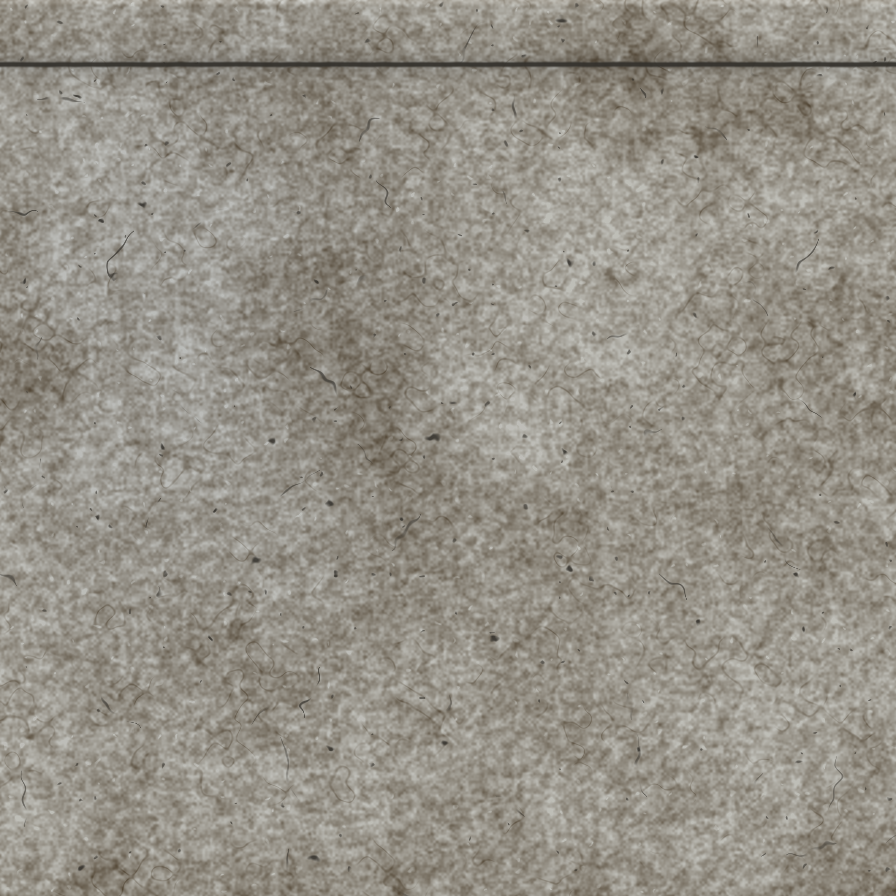
A three.js fragment shader for this texture:

```glsl
// Weathered concrete wall with a dark horizontal seam near the top.
// Layered value noise gives clouds, stains and embossed grain; hashed cells
// scatter small pits, pale flecks and thin wandering cracks over it.
#define SEAM_Y 0.928
#define SEAM_HALF 0.0034
#define BASE_TONE 0.83
#define CLOUD_AMOUNT 1.25
#define GRAIN_AMOUNT 1.55
#define STAIN_AMOUNT 0.72
#define CRACK_CELLS 10.0
#define CRACK_SHARE 0.42
#define BROWN vec3(0.47, 0.44, 0.39)
#define PALE vec3(0.64, 0.63, 0.60)
#define PIT_COLOR vec3(0.20, 0.19, 0.17)

varying vec2 vUv;

float hash(vec2 p) {
  return fract(sin(dot(p, vec2(127.1, 311.7))) * 43758.5453);
}

vec2 hash2(vec2 p) {
  return vec2(hash(p), hash(p + 37.3));
}

// Value noise centred on zero
float noise(vec2 p) {
  vec2 i = floor(p);
  vec2 f = fract(p);
  f = f * f * (3.0 - 2.0 * f);
  float low = mix(hash(i), hash(i + vec2(1.0, 0.0)), f.x);
  float high = mix(hash(i + vec2(0.0, 1.0)), hash(i + 1.0), f.x);
  return mix(low, high, f.y) - 0.5;
}

float fbm(vec2 p) {
  float sum = 0.0;
  float amp = 0.5;
  for (int i = 0; i < 5; i++) {
    sum += amp * noise(p);
    p = mat2(0.8, 0.6, -0.6, 0.8) * p * 2.03 + 11.7;
    amp *= 0.62;
  }
  return sum;
}

// Fine grain: turned speckle layers, relief lit from above, dark wrinkles
float grain(vec2 p) {
  vec2 q = p + 0.006 * vec2(noise(p * 70.0), noise(p * 70.0 + 19.0));
  vec2 turned = mat2(0.8, 0.6, -0.6, 0.8) * q;
  float speckle = 0.26 * noise(turned * 55.0) + 0.36 * noise(q * 118.0 + 5.0)
                + 0.50 * noise(turned * 205.0 + 9.0) + 0.40 * noise(p * 330.0);
  vec2 light = vec2(-0.0012, 0.0030);
  float relief = noise(turned * 130.0 + 31.0)
               - noise(mat2(0.8, 0.6, -0.6, 0.8) * (q + light) * 130.0 + 31.0);
  float wrinkle = 1.0 - smoothstep(0.0, 0.09, abs(noise(turned * 62.0 + 3.0)));
  float patchy = smoothstep(0.0, 0.25, noise(p * 26.0 + 40.0));
  return speckle + 0.45 * relief - 0.32 * wrinkle * patchy;
}

// Soft irregular stain
float stain(vec2 p, vec2 center, vec2 size) {
  vec2 d = (p - center) / size;
  return exp(-dot(d, d));
}

// Scattered small ragged spots, one at most per cell
float spots(vec2 p, float cells, float share, float radius) {
  vec2 q = p + 0.0045 * vec2(noise(p * 190.0), noise(p * 190.0 + 7.0));
  vec2 id = floor(q * cells);
  vec2 rnd = hash2(id + cells);
  vec2 d = (fract(q * cells) - mix(vec2(0.25), vec2(0.75), rnd)) / cells;
  float a = 6.283 * hash(id + 5.1);
  d = mat2(cos(a), -sin(a), sin(a), cos(a)) * d;
  d.x *= mix(0.55, 1.0, rnd.x);
  float r = radius * mix(0.5, 1.0, rnd.y * rnd.y);
  float shape = 1.0 - smoothstep(r * 0.3, r * 1.25, length(d));
  return shape * step(hash(id + 61.0), share);
}

// Short wandering cracks, mostly upright
float cracks(vec2 p) {
  vec2 q = p + 0.024 * vec2(noise(p * 24.0), noise(p * 24.0 + 13.0))
             + 0.013 * vec2(noise(p * 75.0), noise(p * 75.0 + 17.0));
  vec2 cell = floor(q * CRACK_CELLS);
  float ink = 0.0;
  for (int y = -1; y <= 1; y++) {
    for (int x = -1; x <= 1; x++) {
      vec2 id = cell + vec2(float(x), float(y));
      vec2 d = q - (id + hash2(id)) / CRACK_CELLS;
      float a = 1.57 + 2.4 * (hash(id + 8.0) - 0.5);
      vec2 dir = vec2(cos(a), sin(a));
      float reach = mix(0.008, 0.04, hash(id + 23.0));
      float along = clamp(dot(d, dir), -reach, reach);
      float width = 0.0024 * (1.0 - 0.6 * abs(along) / reach);
      float line = 1.0 - smoothstep(width * 0.15, width, length(d - dir * along));
      line *= mix(0.45, 1.0, hash(id + 90.0));
      ink = max(ink, line * step(hash(id + 71.0), CRACK_SHARE));
    }
  }
  return ink * smoothstep(-0.22, 0.18, noise(p * 65.0 + 3.0));
}

void main() {
  vec2 p = vUv;
  vec2 w = p + 0.09 * vec2(fbm(p * 9.0), fbm(p * 9.0 + 23.0));

  // Broad clouds, faint vertical streaks and stains
  float tone = BASE_TONE + CLOUD_AMOUNT * fbm(w * 5.0 + 2.0);
  tone += 0.2 * noise(vec2(w.x * 65.0, w.y * 7.0)) * smoothstep(0.2, 0.9, p.y);
  float dirt = stain(w, vec2(0.68, 0.94), vec2(0.12, 0.05))
             + stain(w, vec2(0.82, 0.85), vec2(0.11, 0.07))
             + 0.8 * stain(w, vec2(0.48, 0.07), vec2(0.08, 0.06))
             + 0.4 * stain(w, vec2(0.05, 0.58), vec2(0.08, 0.06))
             + 0.6 * exp(-w.y / 0.05);
  tone -= STAIN_AMOUNT * dirt * (0.9 + noise(p * 45.0));
  tone += GRAIN_AMOUNT * grain(p);
  tone += 0.6 * spots(p + 0.31, 58.0, 0.12, 0.0032);

  // Grey to brown ramp, cooler at the upper left
  vec3 color = mix(BROWN, PALE, clamp(tone, -0.8, 1.6));
  float cool = stain(w, vec2(0.2, 0.65), vec2(0.28, 0.4));
  color *= mix(vec3(1.005, 1.0, 0.99), vec3(0.985, 0.99, 1.0), cool);

  // Pits and cracks
  float pits = max(0.7 * spots(p, 52.0, 0.06, 0.0026), spots(p, 15.0, 0.12, 0.0048));
  color = mix(color, PIT_COLOR, max(0.85 * pits, 0.7 * cracks(p)));

  // Seam with soft shading on both sides, and a worn top edge
  float offset = p.y - SEAM_Y + 0.0006 * noise(p * 70.0);
  color *= 1.0 - 0.16 * exp(-abs(offset) / 0.011);
  float seam = 1.0 - smoothstep(SEAM_HALF * 0.3, SEAM_HALF * 1.25, abs(offset));
  color = mix(color, PIT_COLOR, 0.92 * seam);
  color += 0.07 * smoothstep(0.991, 0.999, p.y);

  gl_FragColor = vec4(color, 1.0);
}
```
